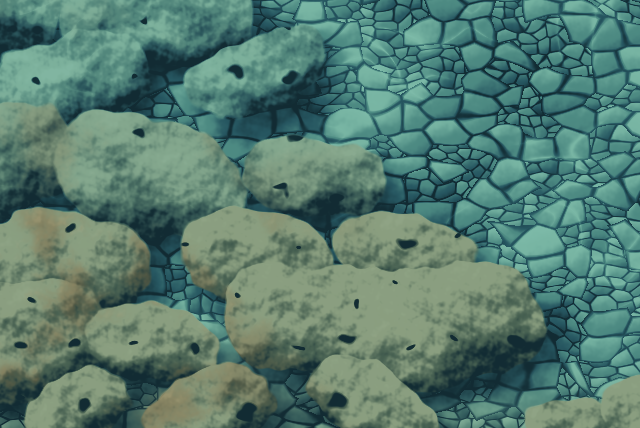
This texture is drawn by a Shadertoy shader. Its source:

```glsl
// Sunlit rocky shore: pitted boulders beside a bed of pebbles under clear teal water.
#define BOULDER_STEP vec2(0.36, 0.19)
#define BOULDER_MIN vec2(0.14, 0.085)
#define BOULDER_MAX vec2(0.26, 0.145)
#define PEBBLE_SCALE vec2(13.0, 19.0)
#define GRIT_SCALE 14.0
#define GRIT_STRENGTH 0.85
#define HOLE_SCALE 8.0
#define HOLE_SHARE 0.42
#define CAUSTIC_STRENGTH 0.30
#define RUST_STRENGTH 0.55

const vec3 ABYSS = vec3(0.07, 0.17, 0.20);
const vec3 DEEP  = vec3(0.15, 0.34, 0.38);
const vec3 TEAL  = vec3(0.30, 0.54, 0.51);
const vec3 FOAM  = vec3(0.47, 0.71, 0.64);
const vec3 OLIVE = vec3(0.28, 0.38, 0.32);
const vec3 SAND  = vec3(0.54, 0.62, 0.50);
const vec3 RUST  = vec3(0.44, 0.36, 0.24);

vec2 hash2(vec2 p) {
    vec3 q = fract(p.xyx * vec3(0.1031, 0.1030, 0.0973));
    q += dot(q, q.yzx + 33.33);
    return fract((q.xx + q.yz) * q.zy);
}

float corner(vec2 cell, vec2 offset) {
    return dot(hash2(cell) * 2.0 - 1.0, offset);
}

float gradientNoise(vec2 p) {
    vec2 i = floor(p), f = fract(p), e = vec2(1.0, 0.0);
    vec2 u = f * f * f * (f * (f * 6.0 - 15.0) + 10.0);
    return mix(mix(corner(i, f), corner(i + e, f - e), u.x),
               mix(corner(i + e.yx, f - e.yx), corner(i + 1.0, f - 1.0), u.x), u.y);
}

float fbm(vec2 p) {
    float sum = 0.0, gain = 0.5;
    for (int k = 0; k < 4; k++) {
        sum += gain * gradientNoise(p);
        p = mat2(1.6, 1.2, -1.2, 1.6) * p + 7.3;
        gain *= 0.62;
    }
    return sum;
}

// Rounded stones: x = distance to the gap, y = random per stone, z = lighting slope.
vec3 stones(vec2 p) {
    vec2 cell = floor(p), nearOffset = vec2(0.0), id = cell;
    float d1 = 9.0, d2 = 9.0;
    for (int y = -1; y <= 1; y++)
    for (int x = -1; x <= 1; x++) {
        vec2 c = cell + vec2(x, y);
        vec2 offset = p - c - 0.1 - 0.8 * hash2(c);
        float d = length(offset);
        if (d < d1) { d2 = d1; d1 = d; nearOffset = offset; id = c; }
        else d2 = min(d2, d);
    }
    return vec3(d2 - d1, hash2(id + 57.0).x, dot(nearOffset, vec2(-0.4, 0.8)));
}

float stoneTone(vec3 s) {
    float body = 0.47 + 0.33 * s.y + 0.32 * s.z;
    return mix(0.20, body, smoothstep(0.01, 0.22, s.x));
}

// Lit pebble bed, mixing two sizes of stone.
float pebbleTone(vec2 p) {
    vec2 warp = vec2(gradientNoise(p * 9.0), gradientNoise(p * 9.0 + 31.0));
    vec2 q = (p + 0.035 * warp) * PEBBLE_SCALE;
    vec3 big = stones(q);
    float little = stoneTone(stones(q * 2.1 + 13.0));
    float tone = mix(little - 0.04, stoneTone(big), step(0.42, big.y));
    return tone + 0.35 * gradientNoise(p * 3.2 + 4.0);
}

// Dark round pits and urchins scattered on the boulders.
float holes(vec2 p) {
    vec2 q = p * HOLE_SCALE + 0.22 * vec2(gradientNoise(p * 26.0), gradientNoise(p * 26.0 + 9.0));
    vec2 cell = floor(q), h = hash2(cell + 83.0);
    vec2 offset = fract(q) - mix(vec2(0.28), vec2(0.72), hash2(cell + 19.0));
    float radius = mix(0.06, 0.17, h.y * h.y);
    float spot = 1.0 - smoothstep(radius * 0.65, radius * 1.25, length(offset * vec2(0.85, 1.15)));
    return spot * step(h.x, HOLE_SHARE);
}

float superEllipse(vec2 e) {
    vec2 a = pow(abs(e), vec2(2.6));
    return pow(a.x + a.y, 1.0 / 2.6);
}

void mainImage(out vec4 fragColor, in vec2 fragCoord) {
    vec2 p = fragCoord / iResolution.y;
    float pixel = 1.2 / iResolution.y;
    float tone = pebbleTone(p), rock = 0.0;
    float warmth = 0.55 * (1.0 - smoothstep(0.05, 0.40, p.y + 0.15 * p.x));
    vec2 wobble = 0.045 * vec2(gradientNoise(p * 6.0), gradientNoise(p * 6.0 + 17.0))
                + 0.018 * vec2(gradientNoise(p * 21.0), gradientNoise(p * 21.0 + 5.0));

    // Boulders from far to near, kept on the shore side of a diagonal.
    for (int row = 0; row < 6; row++)
    for (int col = 0; col < 5; col++) {
        vec2 id = vec2(col, row), h = hash2(id + 41.0), k = hash2(id + 71.0);
        vec2 centre = vec2(id.x + 0.5 * mod(id.y, 2.0), -id.y) * BOULDER_STEP + vec2(0.0, 0.98);
        centre += (h - 0.5) * vec2(0.14, 0.07);
        if (centre.y > 1.40 - 0.85 * centre.x) continue;
        vec2 radius = mix(BOULDER_MIN, BOULDER_MAX, k.x) * (row == 5 ? 0.65 : 1.0);
        float angle = (k.y - 0.55) * 0.9, ca = cos(angle), sa = sin(angle);
        vec2 local = p - centre + wobble;
        mat2 turn = mat2(ca, -sa, sa, ca);
        vec2 e = turn * local / radius;
        vec2 shadowPos = turn * (local - vec2(0.035, -0.04)) / radius;
        float shade = smoothstep(-0.035, 0.035, (1.0 - superEllipse(shadowPos)) * radius.y);
        float cover = smoothstep(-pixel, pixel, (1.0 - superEllipse(e)) * radius.y);
        float facet = gradientNoise(e * 1.7 + id * 5.0);
        float lit = 0.69 + 0.20 * e.y - 0.10 * e.x + 0.38 * facet;
        lit *= mix(0.30, 1.0, smoothstep(-1.0, -0.25, e.y - 0.25 * e.x + 0.5 * facet));
        tone = mix(tone * (1.0 - 0.72 * shade), lit, cover);
        float dryness = 1.0 - smoothstep(0.36, 0.80, centre.y);
        warmth = mix(warmth, dryness * (0.75 + 0.35 * h.y), cover);
        rock = max(rock * (1.0 - 0.6 * shade), cover);
    }

    // Coarse pitted relief, lit from the upper left.
    vec2 g = p * GRIT_SCALE;
    float grit = fbm(g), relief = grit - fbm(g + vec2(-0.10, 0.16));
    tone += GRIT_STRENGTH * relief * mix(0.25, 1.0, rock) + 0.16 * grit * rock;
    tone *= 1.0 - 0.88 * rock * holes(p);

    // Wavering threads of light in the water.
    vec2 ripple = p * vec2(7.0, 11.0) + 1.2 * gradientNoise(p * 5.0 + 3.0);
    float thread = pow(max(1.0 - 2.2 * abs(gradientNoise(ripple)), 0.0), 9.0);
    float patches = smoothstep(-0.05, 0.30, gradientNoise(p * 4.0 + 23.0));
    tone += CAUSTIC_STRENGTH * thread * patches * (1.0 - warmth) * mix(1.0, 0.5, rock);

    // Tone to colour, from teal water to dry stone.
    float t = clamp(tone, 0.0, 1.12);
    vec3 water = mix(ABYSS, DEEP, smoothstep(0.08, 0.36, t));
    water = mix(water, TEAL, smoothstep(0.32, 0.62, t));
    water = mix(water, FOAM, smoothstep(0.62, 0.94, t));
    vec3 stone = mix(ABYSS, OLIVE, smoothstep(0.08, 0.46, t));
    stone = mix(stone, SAND, smoothstep(0.42, 0.82, t));
    float rust = smoothstep(0.0, 0.35, gradientNoise(p * 4.5 + 2.0) + 0.5 * grit);
    rust *= (1.0 - smoothstep(0.3, 1.0, p.x)) * smoothstep(0.1, 0.5, t);
    stone = mix(stone, RUST * (0.45 + 0.8 * t), RUST_STRENGTH * rust);
    vec3 color = mix(water, stone, clamp(warmth + 0.22 * rock, 0.0, 1.0));
    color += 0.12 * max(t - 0.95, 0.0);
    fragColor = vec4(color, 1.0);
}
```
